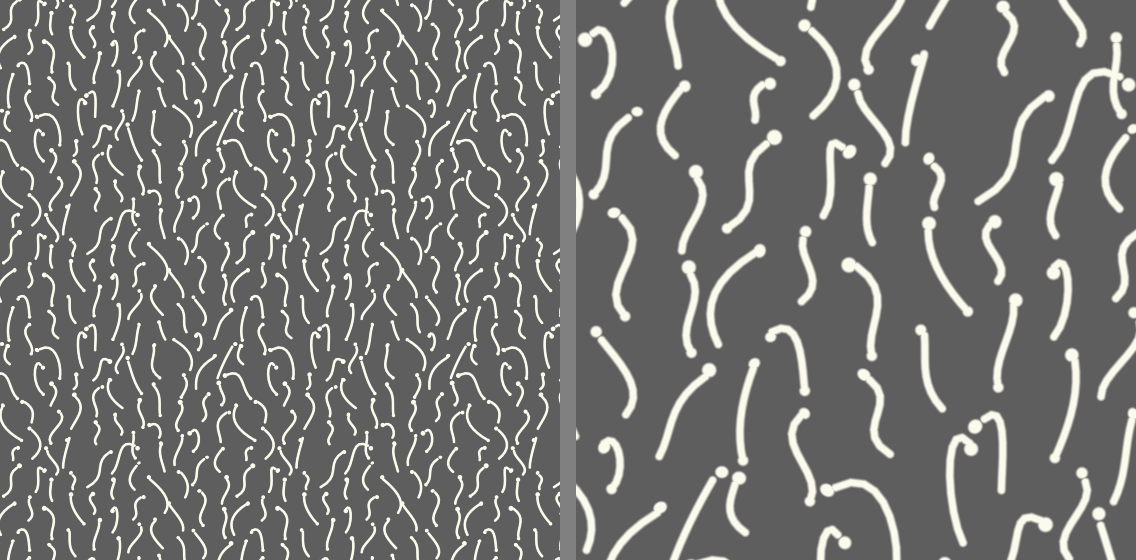
Left, the full canvas; right, a detail of the centre.
A three.js fragment shader for this pattern:

```glsl
// Repeating tile of cream hand-drawn squiggles, each topped by a dot, on grey.
varying vec2 vUv;

const vec3 GROUND = vec3(0.37, 0.37, 0.37);
const vec3 CREAM = vec3(0.98, 0.98, 0.93);
const float REPEATS = 2.4;               // tiles across and down
const vec2 GRID = vec2(11.0, 7.0);       // squiggles per tile
// Lengths below are in tile widths.
const float LINE_RADIUS = 0.0055;
const vec2 DOT_RADIUS = vec2(0.0078, 0.0108); // smallest, largest
const float GAP = 0.034;                 // space left above a squiggle
const float EDGE = 0.0026;               // softness of outlines
const float BREAK_JITTER = 0.45;         // variation of squiggle length
const float SIDE_JITTER = 0.034;
const float BOW = 0.9;                   // curvature
const float HOOK_SHARE = 0.16;           // share with a hooked top
const float BULB_SHARE = 0.35;           // share with a thick foot
const int SEGMENTS = 9;
const float TAU = 6.28319;

float hash(vec2 p) {
  return fract(sin(dot(p, vec2(127.1, 311.7))) * 43758.5453);
}

// Random value in -0.5..0.5, one stream per seed
float spread(vec2 id, float seed) {
  return hash(id + seed * vec2(17.3, 9.7)) - 0.5;
}

float segmentDistance(vec2 p, vec2 a, vec2 b) {
  vec2 ab = b - a;
  float t = clamp(dot(p - a, ab) / max(dot(ab, ab), 1e-6), 0.0, 1.0);
  return length(p - a - ab * t);
}

vec2 bezier(vec2 a, vec2 b, vec2 c, vec2 d, float t) {
  float s = 1.0 - t;
  return s * s * s * a + 3.0 * s * s * t * b + 3.0 * s * t * t * c + t * t * t * d;
}

float curveDistance(vec2 p, vec2 a, vec2 b, vec2 c, vec2 d) {
  float nearest = 1.0;
  vec2 from = a;
  for (int i = 1; i <= SEGMENTS; i++) {
    vec2 to = bezier(a, b, c, d, float(i) / float(SEGMENTS));
    nearest = min(nearest, segmentDistance(p, from, to));
    from = to;
  }
  return nearest;
}

// Slightly squashed, tilted dot
float dotDistance(vec2 p, vec2 id) {
  float angle = TAU * spread(id, 1.0);
  float squash = 1.0 + 0.5 * max(spread(id, 2.0), 0.0);
  vec2 q = mat2(cos(angle), sin(angle), -sin(angle), cos(angle)) * p;
  return length(q * vec2(1.0, squash)) - mix(DOT_RADIUS.x, DOT_RADIUS.y, spread(id, 3.0) + 0.5);
}

// Signed distance to one squiggle; p is measured from the foot of its cell
float squiggleDistance(vec2 p, vec2 id) {
  // Neighbours in a column share a jittered break, so they never collide
  vec2 above = vec2(id.x, mod(id.y + 1.0, GRID.y));
  float bottom = BREAK_JITTER * spread(id, 4.0) / GRID.y;
  float top = (1.0 + BREAK_JITTER * spread(above, 4.0)) / GRID.y - GAP;
  float len = top - bottom;

  // Lean follows a smooth flow, so nearby squiggles run alike
  vec2 place = TAU * id / GRID;
  float flow = sin(place.x * 2.0 + 1.3 * sin(place.y));
  float lean = len * (0.17 * flow + 0.3 * spread(id, 5.0));
  float middle = SIDE_JITTER * spread(id, 6.0);

  vec2 head = vec2(middle - lean, top);
  vec2 foot = vec2(middle + lean, bottom);
  vec2 upper = mix(head, foot, 0.33) + vec2(BOW * len * spread(id, 7.0), 0.0);
  vec2 lower = mix(head, foot, 0.67) + vec2(BOW * len * spread(id, 8.0), 0.0);

  // Hooked top
  if (hash(id + 41.0) < HOOK_SHARE) {
    float side = sign(spread(id, 9.0));
    head += len * vec2(0.42 * side, -0.1);
    upper = vec2(middle, top + 0.18 * len);
  }

  float d = curveDistance(p, head, upper, lower, foot) - LINE_RADIUS;
  if (hash(id + 57.0) < BULB_SHARE) d = min(d, length(p - foot) - 1.35 * LINE_RADIUS);

  // Dot floats just beyond the head
  vec2 onward = normalize(head - upper);
  vec2 sideways = vec2(-onward.y, onward.x);
  vec2 spot = head + onward * (0.010 + 0.014 * spread(id, 10.0)) + sideways * 0.012 * spread(id, 11.0);
  return min(d, dotDistance(p - spot, id));
}

void main() {
  vec2 tile = (vUv - vec2(0.0, 1.0)) * REPEATS;
  float column = floor(tile.x * GRID.x);
  float d = 1.0;
  for (int i = -1; i <= 1; i++) {
    float x = column + float(i);
    float wrappedX = mod(x, GRID.x);
    float stagger = fract(wrappedX * 0.618);
    float row = floor(tile.y * GRID.y + stagger);
    for (int j = -1; j <= 1; j++) {
      float y = row + float(j);
      vec2 origin = vec2(x + 0.5, y - stagger) / GRID;
      d = min(d, squiggleDistance(tile - origin, vec2(wrappedX, mod(y, GRID.y))));
    }
  }
  float ink = 1.0 - smoothstep(-EDGE, EDGE, d);
  gl_FragColor = vec4(mix(GROUND, CREAM, ink), 1.0);
}
```
